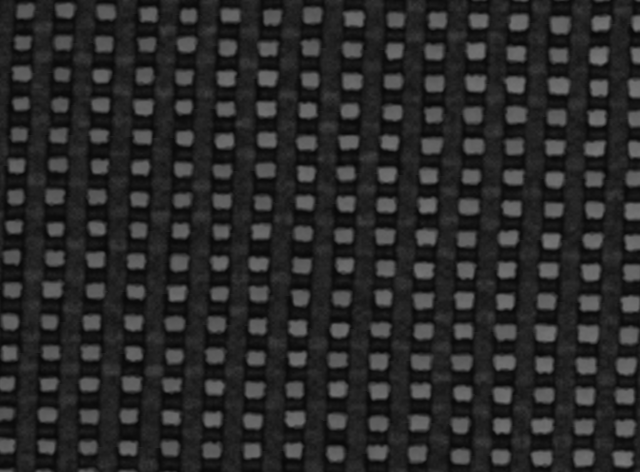
A Shadertoy shader for this texture:

```glsl
// Weave lattice, in canvas heights, measured from the top left
const vec2 COLUMN_STEP = vec2(0.0875, 0.0021);
const vec2 ROW_STEP = vec2(-0.0028, 0.0657);
const vec2 FIRST_STITCH = vec2(0.0495, 0.0225);

// Half sizes and softness, in canvas heights
const vec2 STITCH_SIZE = vec2(0.0195, 0.0160);
const vec2 KNOT_SIZE = vec2(0.0185, 0.0100);
const vec2 WEFT_SIZE = vec2(0.0170, 0.0060);
const float STITCH_SOFTNESS = 0.0065;
const float THREAD_SOFTNESS = 0.0080;

// Irregularity
const float POSITION_JITTER = 0.0050;
const float SIZE_JITTER = 0.16;
const float TONE_JITTER = 0.16;
const float WARP_WOBBLE = 0.0050;
const float FIBRE_CONTRAST = 0.75;

// Grey tones
const float GAP_TONE = 0.045;
const float WARP_TONE = 0.125;
const float WEFT_TONE = 0.105;
const float KNOT_TONE = 0.170;
const float STITCH_TONE = 0.385;

float hash(vec2 p) {
    return fract(sin(dot(p, vec2(127.1, 311.7))) * 43758.5453);
}

vec2 hash2(vec2 p) {
    return vec2(hash(p), hash(p + 37.3));
}

float noise(vec2 p) {
    vec2 i = floor(p), f = fract(p);
    f = f * f * (3.0 - 2.0 * f);
    return mix(mix(hash(i), hash(i + vec2(1, 0)), f.x),
               mix(hash(i + vec2(0, 1)), hash(i + vec2(1, 1)), f.x), f.y);
}

float roundBox(vec2 p, vec2 halfSize, float radius) {
    vec2 d = abs(p) - halfSize + radius;
    return length(max(d, 0.0)) + min(max(d.x, d.y), 0.0) - radius;
}

float softFill(float dist, float softness) {
    return smoothstep(softness, -softness, dist);
}

// Offset of a lattice cell's part, with its own jitter
vec2 jitter(vec2 id, float amount) {
    return (hash2(id) - 0.5) * amount;
}

void mainImage(out vec4 fragColor, in vec2 fragCoord) {
    vec2 uv = fragCoord / iResolution.y;
    vec2 pos = vec2(uv.x, 1.0 - uv.y);
    vec2 wobble = vec2(noise(pos * 9.0), noise(pos * 9.0 + 50.0)) - 0.5;
    mat2 lattice = mat2(COLUMN_STEP, ROW_STEP);
    vec2 grid = inverse(lattice) * (pos + wobble * WARP_WOBBLE - FIRST_STITCH);

    // Local frames: on the stitch, and on the knot and weft between stitches
    vec2 stitchId = floor(grid + 0.5);
    vec2 knotId = floor(grid);
    vec2 weftId = vec2(stitchId.x, knotId.y);
    vec2 stitchPos = lattice * (grid - stitchId) + jitter(stitchId, POSITION_JITTER);
    vec2 knotPos = lattice * (grid - knotId - 0.5) + jitter(knotId + 11.0, POSITION_JITTER);
    vec2 weftPos = lattice * (grid - weftId - vec2(0.0, 0.5)) + jitter(weftId + 23.0, POSITION_JITTER);

    // Dark ground: vertical warp, horizontal weft, raised knots
    float warp = softFill(abs(knotPos.x) - 0.0190, THREAD_SOFTNESS);
    float weft = softFill(roundBox(weftPos, WEFT_SIZE, 0.005), THREAD_SOFTNESS);
    float knot = softFill(roundBox(knotPos, KNOT_SIZE, 0.008), THREAD_SOFTNESS);
    float tone = mix(GAP_TONE, WARP_TONE, warp);
    tone = mix(tone, WEFT_TONE, weft);
    tone = mix(tone, KNOT_TONE * mix(0.8, 1.15, hash(knotId + 5.0)), knot);

    // Fuzzy fibres
    float fibre = 0.6 * noise(pos * vec2(75.0, 95.0)) + 0.4 * noise(pos * 190.0);
    tone *= 1.0 + FIBRE_CONTRAST * (fibre - 0.5);

    // Pale stitches, slightly tapered downward, fuller toward the right
    float side = uv.x * iResolution.y / iResolution.x;
    vec2 size = STITCH_SIZE * (1.0 + SIZE_JITTER * (hash2(stitchId + 71.0) - 0.5));
    size *= mix(0.94, 1.05, side);
    vec2 tapered = stitchPos;
    tapered.x *= 1.0 + 5.0 * stitchPos.y;
    float edge = roundBox(tapered, size, 0.009) + 0.004 * (noise(pos * 110.0) - 0.5);
    float stitchTone = STITCH_TONE * (1.0 + TONE_JITTER * (hash(stitchId + 3.0) - 0.5));
    stitchTone *= mix(0.93, 1.07, side) * (0.94 + 0.12 * fibre) * (1.0 + 3.0 * stitchPos.y);
    tone = mix(tone, stitchTone, softFill(edge, STITCH_SOFTNESS));

    fragColor = vec4(vec3(tone), 1.0);
}
```
